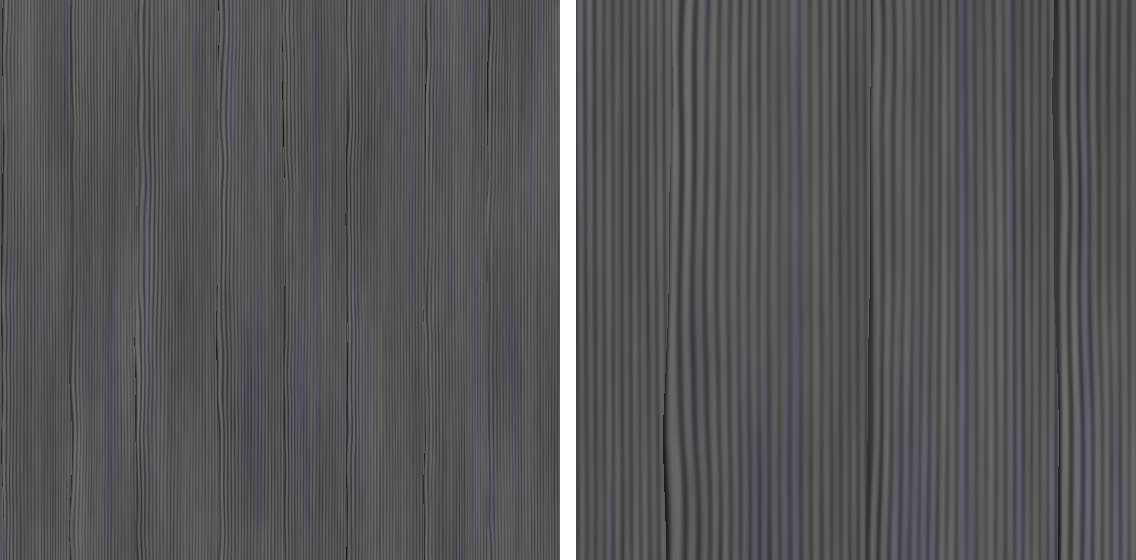
Left: the whole. Right: its middle third, enlarged.
Give the GLSL for this texture, as a Shadertoy shader.

```glsl
// Dark grey brushed timber: upright planks covered in fine parallel grain.
// Each plank starts at a wavering dark seam; its growth lines are wide there
// and tighten to the right. Stretched gradient noise adds tone and fibres.

const float PLANKS = 8.0;           // planks across the canvas
const float SEAM_JITTER = 0.13;     // seam offset, in plank widths
const float SEAM_WAVER = 0.006;     // sideways wander of a seam
const float SEAM_WIDTH = 0.0019;
const float SEAM_DARKNESS = 0.12;
const float WAVER_REACH = 0.022;    // how far the wander bends the grain
const float FINE_LINES = 188.0;     // grain lines per canvas width
const float WIDE_LINES = 98.0;      // same, next to a seam
const float WIDE_MIN = 0.009;       // reach of the wide grain
const float WIDE_MAX = 0.046;
const float FINE_CONTRAST = 0.095;
const float WIDE_CONTRAST = 0.085;
const float LINE_MEAN = 0.424;      // average of the grain profile
const vec3 BASE_GREY = vec3(0.333, 0.333, 0.336);
const vec3 VIOLET_TINT = vec3(-0.006, -0.012, 0.022);

float hash1(float n) {
    return fract(sin(n * 91.37 + 4.7) * 4375.85);
}

vec2 gradientAt(vec2 cell) {
    float angle = 6.2832 * fract(sin(dot(cell, vec2(127.1, 311.7))) * 4375.85);
    return vec2(cos(angle), sin(angle));
}

// Gradient noise, roughly -0.7 to 0.7
float noise(vec2 p) {
    vec2 i = floor(p), f = p - i;
    vec2 u = f * f * f * (f * (f * 6.0 - 15.0) + 10.0);
    vec2 e = vec2(0.0, 1.0);
    float low = mix(dot(gradientAt(i), f),
                    dot(gradientAt(i + e.yx), f - e.yx), u.x);
    float high = mix(dot(gradientAt(i + e.xy), f - e.xy),
                     dot(gradientAt(i + e.yy), f - e.yy), u.x);
    return mix(low, high, u.y);
}

float seamX(float plank) {
    return (plank + SEAM_JITTER * (2.0 * hash1(plank) - 1.0)) / PLANKS;
}

float seamWaver(float plank, float y) {
    float slow = noise(vec2(plank * 7.3 + 0.4, y * 4.0));
    float quick = noise(vec2(plank * 5.1 + 0.7, y * 11.0));
    return SEAM_WAVER * (slow + 0.45 * quick);
}

void mainImage(out vec4 fragColor, in vec2 fragCoord) {
    vec2 uv = fragCoord / iResolution.xy;

    // Plank whose seam lies to the left of this point
    float plank = floor(uv.x * PLANKS + 0.5);
    if (uv.x < seamX(plank) + seamWaver(plank, uv.y)) plank -= 1.0;
    float offset = uv.x - seamX(plank);
    float bend = exp(-max(offset, 0.0) / WAVER_REACH);
    float dist = max(offset - seamWaver(plank, uv.y) * bend, 0.0);

    // Grain phase: line density rises smoothly away from the seam
    float reach = mix(WIDE_MIN, WIDE_MAX, pow(hash1(plank + 31.0), 2.5));
    float near = exp(-dist / reach);
    float density = mix(FINE_LINES, WIDE_LINES, near);
    float phase = FINE_LINES * dist
                - (FINE_LINES - WIDE_LINES) * reach * (1.0 - near);
    phase += 1.1 * noise(vec2(uv.x * 19.0, uv.y * 1.3));
    phase += 0.8 * near * (1.0 - exp(-dist / 0.004))
           * noise(vec2(uv.x * 30.0, uv.y * 9.0 + plank * 3.7));

    // Dark grain lines, faded out where they are too fine to resolve
    float line = pow(0.5 + 0.5 * cos(6.2832 * phase), 1.5);
    float resolved = 1.0 - smoothstep(0.4, 0.8, density / iResolution.x);
    float patches = 1.0 + 0.7 * noise(vec2(uv.x * 34.0, uv.y * 3.0));
    float contrast = (FINE_CONTRAST + WIDE_CONTRAST * near) * patches;
    float shade = contrast * resolved * (LINE_MEAN - line);

    // Seam that swells and thins along its length
    float swell = 0.75 + 0.9 * noise(vec2(plank * 3.3 + 0.2, uv.y * 7.0));
    float width = max(SEAM_WIDTH * swell, 0.4 / iResolution.x);
    shade -= SEAM_DARKNESS * clamp(swell, 0.15, 1.0)
           * exp(-dist * dist / (width * width));

    // Broad clouds, long streaks and thin fibres
    shade += 0.045 * noise(vec2(uv.x * 9.0 + 2.3, uv.y * 2.2));
    shade += 0.040 * noise(vec2(uv.x * 37.0 + 8.1, uv.y * 1.6 + 5.0));
    shade += 0.035 * noise(vec2(uv.x * 120.0, uv.y * 3.0));
    shade += 0.030 * noise(vec2(uv.x * 240.0 + 0.5, uv.y * 14.0));

    // Faint violet in scattered narrow streaks
    float violet = smoothstep(0.12, 0.4, noise(vec2(uv.x * 70.0 + 3.0, uv.y * 1.8)));
    vec3 color = BASE_GREY + shade + VIOLET_TINT * violet;
    fragColor = vec4(clamp(color, 0.0, 1.0), 1.0);
}
```
